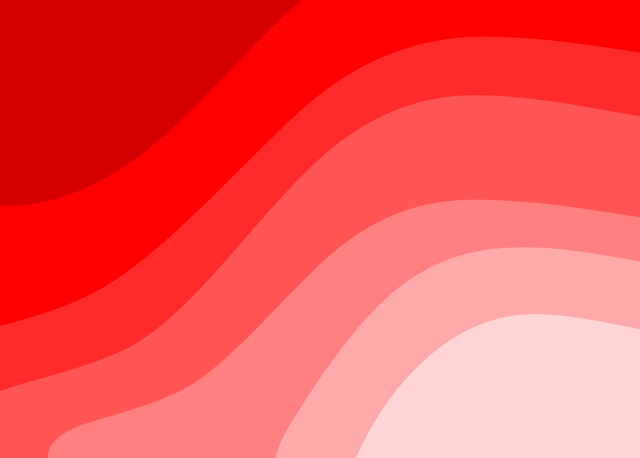
Reproduce this background procedurally as a Shadertoy shader.

```glsl
// Stacked wavy paper layers, from dark red at the top left to pale pink at the lower right.

// Flat layer colours: a deep red, then red lightened in equal steps
const vec3 DEEP_RED = vec3(0.832, 0.0, 0.0);
const float TINT_STEP = 1.0 / 6.0;

// Ridge knots: x, height, slope, as fractions of the canvas
const int KNOTS = 5;
const vec3 RIDGE_RED[KNOTS] = vec3[](
    vec3(0.0, 0.551, -0.07), vec3(0.215, 0.657, 1.01), vec3(0.471, 1.0, 1.19),
    vec3(0.75, 1.33, 1.19), vec3(1.0, 1.63, 1.19));
const vec3 RIDGE_SCARLET[KNOTS] = vec3[](
    vec3(0.0, 0.288, 0.39), vec3(0.195, 0.403, 1.01), vec3(0.456, 0.741, 1.32),
    vec3(0.755, 0.920, 0.0), vec3(1.0, 0.885, -0.22));
const vec3 RIDGE_CORAL[KNOTS] = vec3[](
    vec3(0.0, 0.146, 0.49), vec3(0.195, 0.237, 0.67), vec3(0.521, 0.679, 1.12),
    vec3(0.742, 0.792, 0.0), vec3(1.0, 0.746, -0.24));
const vec3 RIDGE_ROSE[KNOTS] = vec3[](
    vec3(0.0755, 0.047, 0.56), vec3(0.273, 0.1405, 0.63), vec3(0.521, 0.449, 1.19),
    vec3(0.742, 0.564, 0.0), vec3(1.0, 0.5255, -0.22));
const vec3 RIDGE_PINK[KNOTS] = vec3[](
    vec3(0.431, 0.0055, 4.2), vec3(0.462, 0.093, 2.24), vec3(0.586, 0.325, 1.44),
    vec3(0.820, 0.460, 0.0), vec3(1.0, 0.429, -0.25));
const vec3 RIDGE_PALE[KNOTS] = vec3[](
    vec3(0.556, 0.0, 3.1), vec3(0.651, 0.197, 1.40), vec3(0.742, 0.2865, 0.61),
    vec3(0.833, 0.314, 0.0), vec3(1.0, 0.281, -0.28));

// Rounded tip at the left end of the rose layer
const float TIP_X = 0.0755;
const float TIP_WIDTH = 0.068;
const float TIP_DROP = 0.040;
const float TIP_STEEPNESS = 30.0;

// Cubic Hermite curve between two knots
float hermite(float x, vec3 a, vec3 b) {
    float span = b.x - a.x;
    float t = (x - a.x) / span;
    float s = 1.0 - t;
    return s * s * ((1.0 + 2.0 * t) * a.y + t * span * a.z)
         + t * t * ((3.0 - 2.0 * t) * b.y - s * span * b.z);
}

// Smooth ridge height, extended in a straight line left of its first knot
float ridge(float x, vec3 knots[KNOTS]) {
    float height = knots[0].y + knots[0].z * (x - knots[0].x);
    for (int i = 0; i < KNOTS - 1; i++) {
        if (x >= knots[i].x) height = hermite(x, knots[i], knots[i + 1]);
    }
    return height;
}

// Bends the ridge down into a blunt, rounded tip
float tipDrop(float x) {
    float q = sqrt(clamp((x - TIP_X) / TIP_WIDTH, 0.0, 1.0));
    return TIP_DROP * (1.0 - q) * (1.0 - q) + TIP_STEEPNESS * max(TIP_X - x, 0.0);
}

// Lays one tinted layer below a ridge, with a one-pixel soft edge
void addLayer(inout vec3 color, float level, float y, float height) {
    float depth = height - y;
    float pixel = max(length(vec2(dFdx(depth), dFdy(depth))), 1e-5);
    float cover = clamp(depth / pixel + 0.5, 0.0, 1.0);
    vec3 tint = vec3(1.0, vec2(level * TINT_STEP));
    color = mix(color, tint, cover);
}

void mainImage(out vec4 fragColor, in vec2 fragCoord) {
    vec2 uv = fragCoord / iResolution.xy;
    vec3 color = DEEP_RED;

    // Back to front
    addLayer(color, 0.0, uv.y, ridge(uv.x, RIDGE_RED));
    addLayer(color, 1.0, uv.y, ridge(uv.x, RIDGE_SCARLET));
    addLayer(color, 2.0, uv.y, ridge(uv.x, RIDGE_CORAL));
    addLayer(color, 3.0, uv.y, ridge(uv.x, RIDGE_ROSE) - tipDrop(uv.x));
    addLayer(color, 4.0, uv.y, ridge(uv.x, RIDGE_PINK));
    addLayer(color, 5.0, uv.y, ridge(uv.x, RIDGE_PALE));

    fragColor = vec4(color, 1.0);
}
```
